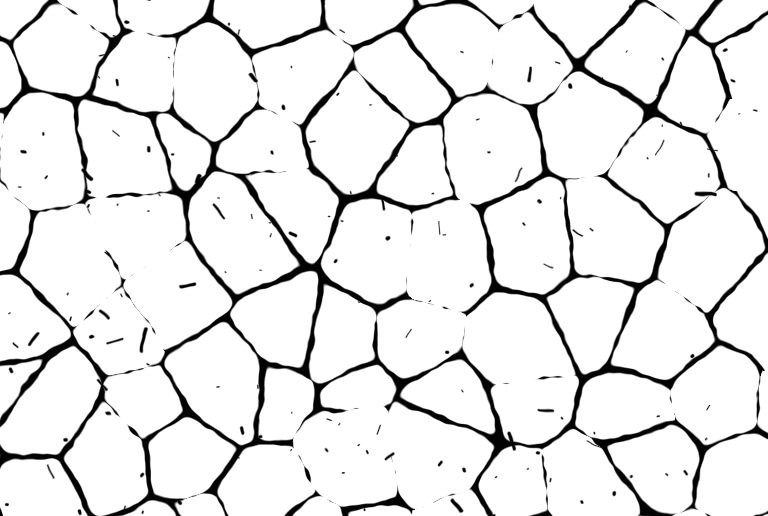
This texture is drawn by a Shadertoy shader. Its source:

```glsl
// Broken black outlines of packed polygonal grains with scattered ink specks on white.

const vec3 PAPER = vec3(1.0);
const vec3 INK = vec3(0.01);
const float GRAINS = 6.4;        // grain rows per canvas height
const float SPECK_ROWS = 20.0;   // speck slots per canvas height
const float JOIN = 210.0;        // lower values fill the line junctions more

vec2 hash2(vec2 p) {
    vec3 q = fract(p.xyx * vec3(0.1031, 0.1030, 0.0973));
    q += dot(q, q.yzx + 33.33);
    return fract((q.xx + q.yz) * q.zy);
}

vec2 gradient(vec2 cell) {
    float angle = 6.2832 * hash2(cell).x;
    return vec2(cos(angle), sin(angle));
}

float gradientNoise(vec2 p) {
    vec2 i = floor(p), f = p - i;
    vec2 u = f * f * f * (f * (f * 6.0 - 15.0) + 10.0);
    vec2 e = vec2(1.0, 0.0);
    float low = mix(dot(gradient(i), f), dot(gradient(i + e), f - e), u.x);
    float high = mix(dot(gradient(i + e.yx), f - e.yx),
                     dot(gradient(i + e.xx), f - e.xx), u.x);
    return mix(low, high, u.y);
}

vec2 wobble(vec2 p, float frequency, float amount) {
    return amount * vec2(gradientNoise(p * frequency),
                         gradientNoise(p * frequency + 71.3));
}

// Staggered rows of jittered grain centres
vec2 grainSite(vec2 id) {
    float stagger = 0.5 * mod(id.y, 2.0);
    return id + vec2(0.25 + stagger, 0.5) + 0.78 * (hash2(id + 13.0) - 0.5);
}

// Weighted distance: a larger weight gives a larger grain
float grainPower(vec2 p, vec2 id) {
    vec2 r = p - grainSite(id);
    return dot(r, r) - 0.32 * hash2(id + 57.0).x;
}

// Bare paper along the upper right side
bool isBare(vec2 id, float aspect) {
    vec2 site = grainSite(id) / GRAINS;
    return site.x > aspect - 0.05 && site.y > 0.12;
}

// Half width of a border: bold borders are solid, faint ones break into dashes
float borderWidth(float seed, float coarse, float fine) {
    float bold = smoothstep(0.12, 0.5, seed);
    return mix(-0.0004, 0.0044, bold)
         + coarse * mix(0.006, 0.0042, bold)
         + fine * mix(0.006, 0.0018, bold);
}

// Positive inside the border ink, in canvas heights
float borderInk(vec2 uv, float aspect) {
    vec2 p = uv * GRAINS;
    vec2 base = floor(p);
    vec2 owner = base;
    float nearest = 1e5;
    for (int y = -2; y <= 2; y++)
    for (int x = -2; x <= 2; x++) {
        vec2 id = base + vec2(x, y);
        float power = grainPower(p, id);
        if (power < nearest) {
            nearest = power;
            owner = id;
        }
    }

    float coarse = gradientNoise(uv * 17.0 + 5.0);
    float fine = gradientNoise(uv * 46.0 + 31.0);
    bool ownerBare = isBare(owner, aspect);
    float sum = 1e-6;
    for (int y = -2; y <= 2; y++)
    for (int x = -2; x <= 2; x++) {
        vec2 id = base + vec2(x, y);
        if (id == owner || (ownerBare && isBare(id, aspect))) continue;
        float span = length(grainSite(id) - grainSite(owner));
        float dist = 0.5 * (grainPower(p, id) - nearest) / (span * GRAINS);
        float seed = hash2(id + owner + 101.0).y;
        sum += exp(JOIN * (borderWidth(seed, coarse, fine) - dist));
    }
    return log(sum) / JOIN;
}

float segmentDistance(vec2 p, vec2 halfSpan) {
    float t = clamp(dot(p, halfSpan) / dot(halfSpan, halfSpan), -1.0, 1.0);
    return length(p - t * halfSpan);
}

// Clustered dots and short strokes, positive inside
float speckInk(vec2 uv, float aspect) {
    vec2 base = floor(uv * SPECK_ROWS);
    float ink = -1.0;
    for (int y = -1; y <= 1; y++)
    for (int x = -1; x <= 1; x++) {
        vec2 id = base + vec2(x, y);
        vec2 center = (id + hash2(id + 211.0)) / SPECK_ROWS;
        vec2 shape = hash2(id + 307.0);
        float chance = 0.25 + 0.65 * gradientNoise(center * 4.5 + 9.0);
        chance *= 1.0 - 0.8 * smoothstep(aspect - 0.12, aspect - 0.06, center.x);
        if (hash2(id + 401.0).x > chance) continue;
        float reach = mix(0.001, 0.019, pow(shape.x, 4.0));
        float radius = mix(0.0009, 0.0038, shape.y * shape.y);
        vec2 halfSpan = reach * gradient(id + 503.0);
        ink = max(ink, radius - segmentDistance(uv - center, halfSpan));
    }
    return ink;
}

void mainImage(out vec4 fragColor, in vec2 fragCoord) {
    vec2 uv = fragCoord / iResolution.y;
    float aspect = iResolution.x / iResolution.y;
    vec2 rough = uv + wobble(uv, 14.0, 0.009) + wobble(uv, 50.0, 0.0025);

    float ink = max(borderInk(rough, aspect), speckInk(rough, aspect));
    float soft = max(0.0019, 0.6 / iResolution.y);
    fragColor = vec4(mix(PAPER, INK, smoothstep(-soft, soft, ink)), 1.0);
}
```
